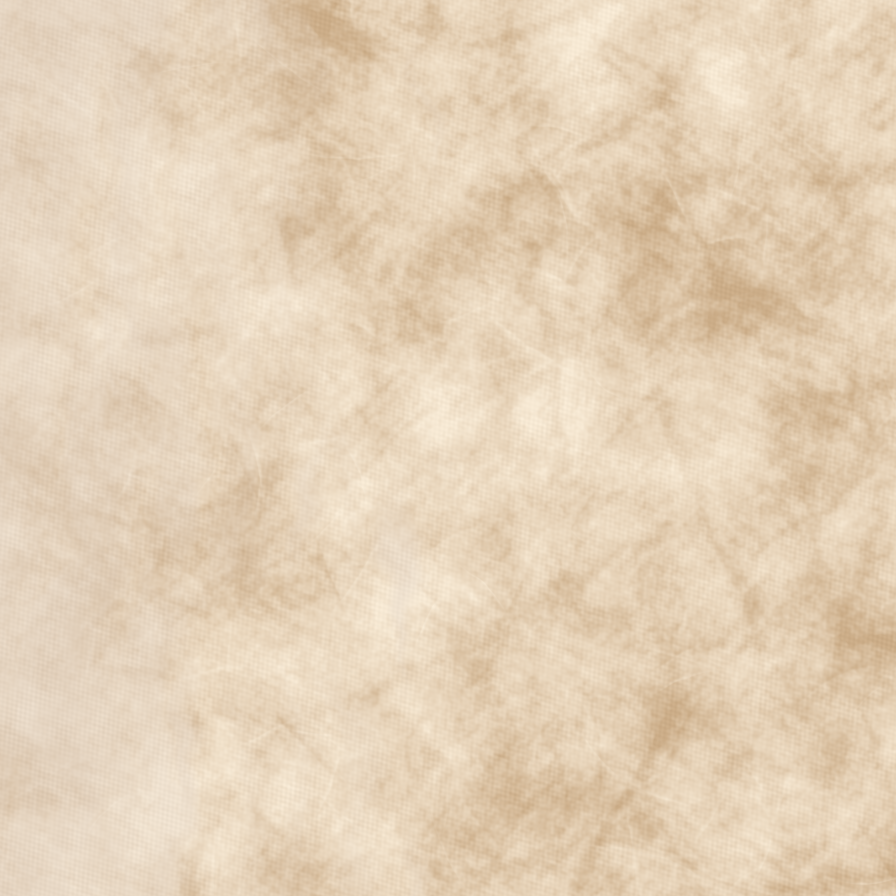
Reproduce this texture procedurally as a three.js fragment shader.

```glsl
// Crumpled, mottled parchment-like cloth: clouds and puffy billows of noise give
// the tan patches, scattered bent strokes give soft creases and pale scratches,
// and a greyish veil with hanging ribbons covers the left. A fine weave is on top.

varying vec2 vUv;

const vec3 TAN = vec3(0.795, 0.675, 0.530);
const vec3 SAND = vec3(0.900, 0.820, 0.715);
const vec3 CREAM = vec3(0.968, 0.915, 0.832);
const vec3 VEIL = vec3(0.900, 0.846, 0.790);

const float CLOUD_SCALE = 3.4;
const float CLOUD_CONTRAST = 0.68;
const float MOTTLE_SCALE = 13.0;
const float MOTTLE_CONTRAST = 0.50;
const float BILLOW_SCALE = 5.5;
const float BILLOW_CONTRAST = 1.0;
const float CREASE_STRENGTH = 0.24;
const float SCRATCH_STRENGTH = 0.20;
const float FIBRE_STRENGTH = 0.16;
const float GRAIN_STRENGTH = 0.15;
const float WEAVE_COUNT = 150.0;
const float WEAVE_STRENGTH = 0.017;

float hash(vec2 p) {
  vec3 q = fract(vec3(p.xyx) * 0.1031);
  q += dot(q, q.yzx + 33.33);
  return fract((q.x + q.y) * q.z);
}

mat2 rotation(float angle) {
  float c = cos(angle), s = sin(angle);
  return mat2(c, -s, s, c);
}

float slope(vec2 cell, vec2 offset) {
  float angle = 6.2832 * hash(cell);
  return dot(vec2(cos(angle), sin(angle)), offset);
}

// Gradient noise, centred on zero
float noise(vec2 p) {
  vec2 i = floor(p), f = p - i;
  vec2 u = f * f * f * (f * (f * 6.0 - 15.0) + 10.0);
  vec2 e = vec2(1.0, 0.0);
  float low = mix(slope(i, f), slope(i + e, f - e), u.x);
  float high = mix(slope(i + e.yx, f - e.yx), slope(i + 1.0, f - 1.0), u.x);
  return mix(low, high, u.y);
}

float fbm(vec2 p) {
  float sum = 0.0, gain = 0.6;
  for (int i = 0; i < 5; i++) {
    sum += gain * noise(p);
    p = rotation(0.65) * p * 2.03 + 17.3;
    gain *= 0.55;
  }
  return sum;
}

// Bright puffs divided by dark, slightly rounded valleys
float billow(vec2 p) {
  float sum = 0.0, gain = 0.5;
  for (int i = 0; i < 5; i++) {
    float n = noise(p);
    sum += gain * (sqrt(n * n + 0.002) - 0.2);
    p = rotation(0.9) * p * 1.97 + 11.7;
    gain *= 0.65;
  }
  return sum;
}

// Bent strokes, one per cell, sharp on one side and soft on the other
float strokes(vec2 p, float width, float softSide, float seed) {
  vec2 cell = floor(p);
  float sum = 0.0;
  for (int y = -1; y <= 1; y++) {
    for (int x = -1; x <= 1; x++) {
      vec2 id = cell + vec2(float(x), float(y));
      vec2 key = id + seed;
      vec2 start = id + vec2(hash(key + 3.1), hash(key + 7.7));
      vec2 q = rotation(6.2832 * hash(key + 12.4)) * (p - start);
      q.y += (hash(key + 21.9) - 0.5) * 0.5 * q.x * q.x;
      float w = width * (0.5 + hash(key + 31.5));
      w *= mix(1.0, softSide, smoothstep(-width, width, q.y));
      float along = 1.0 - smoothstep(0.15, 0.92, abs(q.x));
      sum += hash(key + 43.2) * along * exp(-q.y * q.y / (w * w));
    }
  }
  return sum;
}

// Pale hanging ribbons
float ribbons(vec2 p) {
  float sum = 0.0;
  for (int i = 0; i < 4; i++) {
    float k = float(i);
    float centre = 0.09 + 0.118 * k + 0.08 * noise(vec2(p.y * 2.6, k * 9.3 + 0.5));
    float width = 0.012 + 0.04 * noise(vec2(p.y * 3.7 + 5.0, k * 5.1 + 0.4));
    float d = abs(p.x - centre + 0.03 * noise(p * 18.0)) - width;
    float shown = smoothstep(-0.3, 0.3, noise(vec2(p.y * 4.0, k * 3.7 + 8.5)));
    sum += shown * (1.0 - smoothstep(-0.014, 0.014, d));
  }
  return min(sum, 1.0);
}

void main() {
  vec2 p = vUv;
  vec2 warp = vec2(fbm(p * 4.0 + 2.7), fbm(p * 4.0 + 31.4));
  vec2 bent = p + 0.05 * warp;
  vec2 crumple = p + 0.02 * warp;

  // Clouds, with a bright middle and a darker right side
  float tone = 0.565 + CLOUD_CONTRAST * fbm(bent * CLOUD_SCALE + 6.2);
  tone += MOTTLE_CONTRAST * fbm(bent * MOTTLE_SCALE + 14.0);
  tone += BILLOW_CONTRAST * billow(bent * BILLOW_SCALE + 40.0);
  vec2 middle = (p - vec2(0.52, 0.54)) / vec2(0.16, 0.20);
  tone += 0.15 * exp(-dot(middle, middle)) - 0.08 * smoothstep(0.45, 0.8, p.x);

  // Creases and scratches
  float crease = strokes(crumple * 3.0, 0.03, 2.4, 5.0);
  crease += 0.8 * strokes(crumple * 5.0 + 3.0, 0.03, 2.4, 60.0);
  crease += 0.6 * strokes(crumple * 11.0, 0.04, 2.0, 90.0);
  tone -= CREASE_STRENGTH * crease;
  float scratch = strokes(crumple * 9.0, 0.016, 1.6, 110.0);
  scratch += strokes(crumple * 19.0, 0.035, 1.5, 170.0);
  tone += SCRATCH_STRENGTH * scratch * smoothstep(-0.3, 0.3, noise(p * 7.0 + 50.0));

  // Brushed fibres in two crossing directions, then grain
  float across = smoothstep(-0.15, 0.15, noise(p * 5.0 + 70.0));
  float rising = noise(rotation(0.75) * crumple * vec2(14.0, 85.0));
  float falling = noise(rotation(-0.6) * crumple * vec2(16.0, 95.0) + 20.0);
  tone += FIBRE_STRENGTH * mix(rising, falling, across);
  tone += GRAIN_STRENGTH * (noise(p * 75.0 + 8.0) + noise(p * 170.0));
  tone = clamp(tone, 0.0, 1.0);
  vec3 color = mix(TAN, SAND, min(tone * 2.0, 1.0));
  color = mix(color, CREAM, max(tone * 2.0 - 1.0, 0.0));

  // Veil and its ribbons
  float wisps = fbm(vec2(p.x * 11.0, p.y * 2.2) + 0.8 * warp);
  float veil = 0.62 * (1.0 - smoothstep(-0.05, 0.42, p.x + 0.45 * wisps));
  color = mix(color, VEIL, max(veil, 0.5 * ribbons(p)));

  // Diagonal weave, worn unevenly
  vec2 thread = rotation(0.6) * p * WEAVE_COUNT * 6.2832;
  float wear = 0.8 + 0.8 * noise(p * 30.0);
  color += WEAVE_STRENGTH * wear * sin(thread.x) * sin(thread.y * 0.8);

  gl_FragColor = vec4(color, 1.0);
}
```
